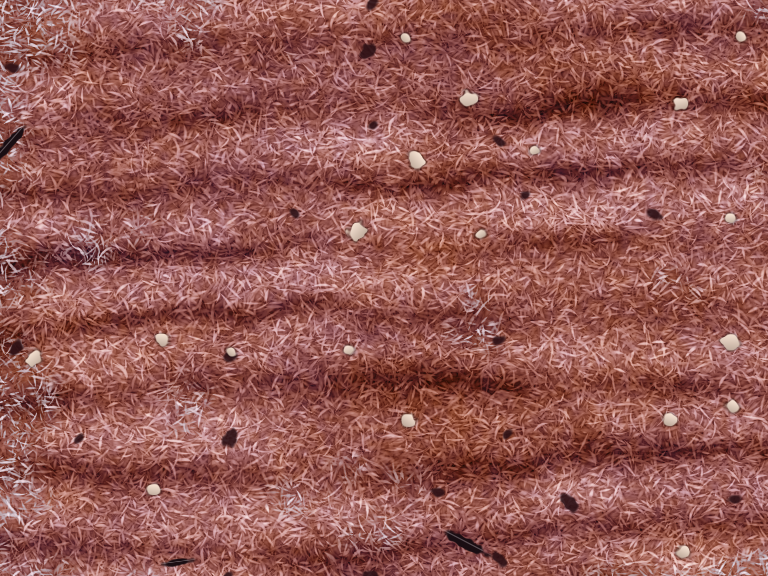
Write a WebGL 2 fragment shader that draws this texture.

```glsl
#version 300 es
precision highp float;
// Matted reddish fibres pressed into wavy horizontal ridges, with pale crust and grit.
// Layers of short tapered fibres give a tone, ridges and noise shift it, a colour
// ramp maps it to reds; scattered pebbles, specks and slivers lie on top.

#define BASE_TONE 0.69
#define RIDGES 8.0
#define RIDGE_DEPTH 0.045
#define CREASE_DEPTH 0.19
#define FIBER_LAYERS 8
#define FIBER_CELLS 38.0
#define FIBER_WIDTH 0.11
#define STRAND_CELLS 6.0
#define GRAIN 0.13
#define SOFT 0.0017

uniform vec2 u_resolution;
out vec4 fragColor;

vec3 hash3(vec2 cell, float seed) {
    uvec3 v = uvec3(ivec3(vec3(cell, seed)) + 4096);
    v = v * 1664525u + 1013904223u;
    v.x += v.y * v.z; v.y += v.z * v.x; v.z += v.x * v.y;
    v ^= v >> 16u;
    v.x += v.y * v.z; v.y += v.z * v.x; v.z += v.x * v.y;
    return vec3(v >> 8u) / 16777216.0;
}

float noise(vec2 p, float seed) {
    vec2 i = floor(p), f = fract(p);
    f = f * f * (3.0 - 2.0 * f);
    float low = mix(hash3(i, seed).x, hash3(i + vec2(1, 0), seed).x, f.x);
    float high = mix(hash3(i + vec2(0, 1), seed).x, hash3(i + 1.0, seed).x, f.x);
    return mix(low, high, f.y);
}

float fbm(vec2 p, float seed) {
    float sum = 0.0, amp = 0.53;
    for (int i = 0; i < 4; i++) {
        sum += amp * noise(p, seed + float(i));
        p *= 2.03;
        amp *= 0.5;
    }
    return sum;
}

vec2 rotate(vec2 v, float a) {
    return vec2(cos(a) * v.x + sin(a) * v.y, cos(a) * v.y - sin(a) * v.x);
}

// Paints one layer of curved, tapered fibres over the tone offset
void paintFibers(inout float detail, vec2 p, float cells, float seed, float width, float spread) {
    vec2 g = p * cells, id = floor(g);
    float soft = SOFT * cells;
    for (int j = -1; j <= 1; j++)
    for (int i = -1; i <= 1; i++) {
        vec2 cell = id + vec2(i, j);
        vec3 h = hash3(cell, seed), k = hash3(cell, seed + 50.0);
        float turn = 2.0 * h.z - 1.0;
        vec2 d = rotate(g - cell - h.xy, spread * turn * mix(1.0, abs(turn), 0.4));
        float halfLen = mix(0.35, 0.95, k.x);
        d.y += (k.z - 0.5) * 0.7 * (d.x * d.x - 0.1);
        float along = d.x / halfLen;
        float dist = abs(d.y) - width * mix(0.6, 1.2, k.z) * (1.0 - along * along);
        float cover = smoothstep(soft, -soft, dist);
        float rim = smoothstep(3.0 * soft, 0.0, dist);
        detail -= 0.05 * rim * (1.0 - cover);
        detail = mix(detail, mix(-0.14, 0.21, k.y), 0.85 * cover);
    }
}

// Signed distance to a scattered rough ellipse, and the position across it
vec2 speck(vec2 p, float cells, float seed, float chance, vec2 radius) {
    vec2 g = p * cells, id = floor(g);
    vec3 h = hash3(id, seed), k = hash3(id, seed + 1.0);
    if (h.z > chance) return vec2(1.0, 0.0);
    vec2 d = rotate(g - id - 0.3 - 0.4 * h.xy, 2.0 * k.x - 1.0) / cells;
    vec2 r = radius * mix(0.5, 1.0, k.y * k.y);
    float rough = 0.6 * (noise(p * 110.0, seed) - 0.5);
    return vec2((length(d / r) - 1.0 + rough) * min(r.x, r.y), d.y / r.y);
}

vec3 ramp(float t) {
    vec3 c = mix(vec3(0.10, 0.04, 0.05), vec3(0.33, 0.11, 0.11), clamp((t - 0.10) / 0.23, 0.0, 1.0));
    c = mix(c, vec3(0.50, 0.25, 0.22), clamp((t - 0.33) / 0.17, 0.0, 1.0));
    c = mix(c, vec3(0.64, 0.39, 0.36), clamp((t - 0.50) / 0.14, 0.0, 1.0));
    c = mix(c, vec3(0.72, 0.49, 0.47), clamp((t - 0.64) / 0.08, 0.0, 1.0));
    c = mix(c, vec3(0.81, 0.61, 0.61), clamp((t - 0.72) / 0.09, 0.0, 1.0));
    return mix(c, vec3(0.96, 0.86, 0.85), clamp((t - 0.81) / 0.18, 0.0, 1.0));
}

void main() {
    vec2 p = gl_FragCoord.xy / u_resolution.y;
    float aspect = u_resolution.x / u_resolution.y;

    // Fibre mat: long strands below and above many short fibres
    float detail = -0.09;
    vec2 bent = p + 0.012 * (vec2(noise(p * 14.0, 3.0), noise(p * 14.0, 4.0)) - 0.5);
    paintFibers(detail, bent, STRAND_CELLS, 200.0, 0.022, 0.7);
    for (int i = 0; i < FIBER_LAYERS; i++) {
        float layer = float(i);
        paintFibers(detail, bent + layer * 0.37, FIBER_CELLS + 2.0 * layer, 300.0 + layer, FIBER_WIDTH, 1.57);
    }
    float strands = detail;
    paintFibers(strands, bent, STRAND_CELLS + 1.0, 220.0, 0.016, 0.9);
    detail = mix(detail, strands, 0.5);

    // Wavy ridges with broken dark creases
    float warp = 0.13 * (fbm(p * vec2(1.7, 2.5), 20.0) - 0.5) + 0.02 * (noise(p * 9.0, 27.0) - 0.5);
    float wave = cos(6.2832 * RIDGES * (p.y + warp));
    float broken = smoothstep(0.25, 0.75, fbm(p * vec2(3.0, 9.0), 30.0));
    float tone = BASE_TONE + detail + RIDGE_DEPTH * wave;
    tone -= CREASE_DEPTH * pow(0.5 - 0.5 * wave, 4.0) * broken;
    tone += 0.26 * (fbm(p * vec2(5.0, 8.0), 40.0) - 0.5);
    tone += GRAIN * (noise(p * 170.0, 50.0) - 0.5);

    // Colour, drifting between orange and mauve
    vec3 color = ramp(tone);
    float mauve = fbm(p * vec2(4.0, 7.0), 60.0) - 0.5 + 0.5 * (noise(p * 70.0, 66.0) - 0.5);
    color += mauve * vec3(-0.03, 0.01, 0.12);

    // Pale crust gathered near the left side and lower corners
    float edge = exp(-9.0 * p.x) + exp(-14.0 * p.y) * smoothstep(0.3, 0.7, abs(p.x / aspect - 0.5) * 2.0);
    float crust = smoothstep(0.62, 0.85, fbm(p * vec2(6.0, 7.0), 70.0) + 0.42 * min(edge, 1.0) - 0.06);
    color = mix(color, vec3(0.66, 0.61, 0.65) + 1.9 * detail, 0.85 * crust * smoothstep(-0.12, 0.06, detail));

    // Grit: dark specks, pale pebbles with shaded rims, glossy slivers
    vec2 dark = speck(p + 0.05, 8.0, 80.0, 0.17, vec2(0.016, 0.010));
    color = mix(color, vec3(0.17, 0.06, 0.08), 0.9 * smoothstep(2.0 * SOFT, -SOFT, dark.x));
    vec2 pale = speck(p, 9.0, 90.0, 0.2, vec2(0.017, 0.014));
    color *= 1.0 - 0.3 * smoothstep(0.005, 0.0, pale.x);
    color = mix(color, vec3(0.86, 0.78, 0.72) + 0.1 * pale.y, smoothstep(SOFT, -SOFT, pale.x));
    vec2 sliver = speck(p + 0.11, 4.0, 100.0, 0.17, vec2(0.052, 0.011));
    vec3 gloss = vec3(0.10, 0.05, 0.07) + 0.25 * smoothstep(0.25, 0.0, abs(sliver.y - 0.25));
    color = mix(color, gloss, smoothstep(SOFT, -SOFT, sliver.x));

    fragColor = vec4(clamp(color, 0.0, 1.0), 1.0);
}
```
